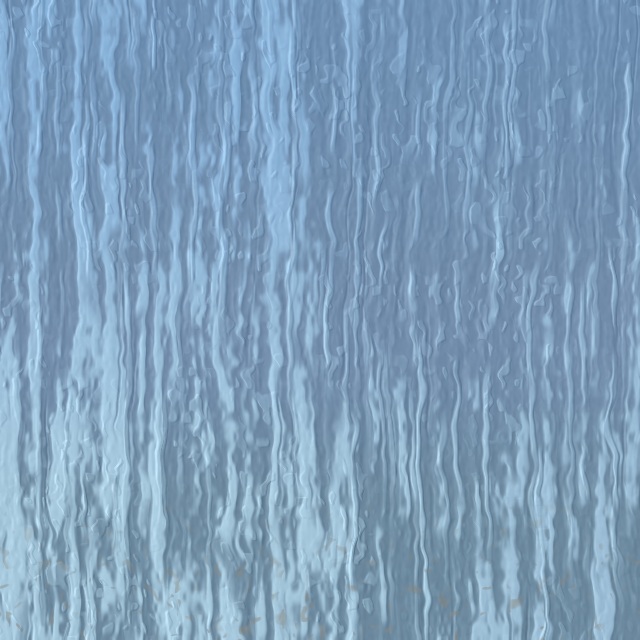
Write a WebGL 1 fragment shader that draws this texture.

```glsl
precision highp float;
uniform vec2 u_resolution;

float hash(vec2 p) {
  return fract(sin(dot(p, vec2(127.1, 311.7))) * 43758.5453);
}

float noise(vec2 p) {
  vec2 i = floor(p), f = fract(p);
  f = f * f * (3.0 - 2.0 * f);
  return mix(mix(hash(i), hash(i + vec2(1, 0)), f.x),
             mix(hash(i + vec2(0, 1)), hash(i + vec2(1, 1)), f.x), f.y);
}

// Sideways wander shared by everything that runs down the glass
vec2 wander(vec2 p) {
  p.x += 0.022 * (noise(p * vec2(6.0, 4.0)) - 0.5);
  p.x += 0.008 * (noise(p * vec2(26.0, 18.0) + 9.0) - 0.5);
  p.x += 0.005 * (noise(p * vec2(60.0, 48.0) + 31.0) - 0.5);
  return p;
}

float streaks(vec2 p) {
  return 0.25 * noise(p * vec2(33.0, 1.8) + 3.0)
       + 0.37 * noise(p * vec2(72.0, 3.6) + 17.0)
       + 0.23 * noise(p * vec2(125.0, 13.0) + 41.0)
       + 0.15 * noise(p * vec2(190.0, 60.0) + 63.0);
}

// Thin contour lines of stretched noise, broken into long pieces
float grooves(vec2 p) {
  float line = abs(noise(p * vec2(36.0, 3.2) + 81.0) - 0.5);
  float pieces = smoothstep(0.35, 0.6, noise(p * vec2(16.0, 7.0) + 25.0));
  return pieces * smoothstep(0.10, 0.02, line);
}

// One thin broken trickle per column, from a pointed head to a fading tail
float rivulets(vec2 p, float count, float seed) {
  float x = p.x * count + seed;
  float id = floor(x);
  float head = 0.3 + 0.9 * hash(vec2(id, seed));
  float len = 0.25 + 0.45 * hash(vec2(id, seed + 5.0));
  float center = 0.3 + 0.4 * hash(vec2(id, seed + 9.0));
  center += 0.14 * (noise(vec2(id * 7.3, p.y * 18.0)) - 0.5);
  float fall = head - p.y;
  float width = count * (0.003 + 0.005 * noise(vec2(id * 3.1, p.y * 28.0)));
  float ends = smoothstep(0.0, 0.05, fall) * smoothstep(len, len * 0.6, fall);
  float gaps = smoothstep(0.15, 0.5, noise(vec2(id * 5.7 + seed, p.y * 15.0)));
  return ends * gaps * smoothstep(width, 0.3 * width, abs(fract(x) - center));
}

float trickles(vec2 p) {
  float sum = 0.0;
  for (int i = 0; i < 4; i++) {
    float k = float(i);
    sum += rivulets(p, 10.0 + 5.0 * k, 13.7 * k + 2.0) * (1.0 - 0.15 * k);
  }
  return sum;
}

// Short upright drops, bent so that they do not follow the noise grid
float beads(vec2 p) {
  p += 0.010 * (vec2(noise(p * 75.0), noise(p * 75.0 + 33.0)) - 0.5);
  p.x += 0.06 * p.y;
  float patches = smoothstep(0.35, 0.7, noise(p * vec2(16.0, 6.0) + 70.0));
  float drops = smoothstep(0.62, 0.82, noise(p * vec2(125.0, 55.0) + 50.0));
  return drops * (0.2 + 0.8 * patches);
}

float relief(vec2 p) {
  p = wander(p);
  return 1.9 * streaks(p) + 0.65 * trickles(p) + 0.4 * beads(p) - 0.3 * grooves(p);
}

void main() {
  vec2 uv = gl_FragCoord.xy / u_resolution;
  vec2 p = wander(uv);

  // Dull glass and the brighter sky seen through the water
  vec3 glass = mix(vec3(0.42, 0.535, 0.62), vec3(0.445, 0.55, 0.67), smoothstep(0.15, 0.5, uv.y));
  glass = mix(glass, vec3(0.43, 0.56, 0.695), smoothstep(0.5, 1.0, uv.y));
  vec3 sky = mix(vec3(0.655, 0.79, 0.87), vec3(0.54, 0.70, 0.85), smoothstep(0.15, 0.9, uv.y));
  sky = mix(sky, vec3(0.58, 0.715, 0.82), 0.6 * smoothstep(0.3, 1.0, uv.x));

  // Water covers more of the pane toward the lower left
  float threshold = 0.39 + 0.20 * uv.x + 0.10 * uv.y;
  float wet = smoothstep(threshold - 0.06, threshold + 0.09, streaks(p));
  wet = max(wet, 0.85 * min(trickles(p), 1.0));
  wet = max(wet, 0.4 * beads(p));
  wet *= 1.0 - 0.75 * grooves(p);
  vec3 color = mix(glass, sky, wet);

  // Light from the left on the raised water
  vec2 e = vec2(0.0014, -0.0007);
  float slope = clamp(relief(uv + e) - relief(uv - e), -0.5, 0.5);
  color += slope * mix(0.25, 0.19, uv.x * uv.y) * (slope > 0.0 ? vec3(1.0, 1.05, 1.0) : vec3(0.7, 0.7, 0.68));

  // Small warm flecks along the bottom, then faint grain
  vec2 q = p + 0.012 * vec2(noise(uv * 80.0), noise(uv * 80.0 + 7.0));
  float flecks = smoothstep(0.76, 0.95, noise(q * vec2(115.0, 80.0) + 90.0));
  color = mix(color, vec3(0.54, 0.53, 0.50), 0.5 * flecks * smoothstep(0.3, 0.02, uv.y));
  color += 0.02 * (noise(uv * vec2(220.0, 150.0)) - 0.5);
  gl_FragColor = vec4(clamp(color, 0.0, 1.0), 1.0);
}
```
